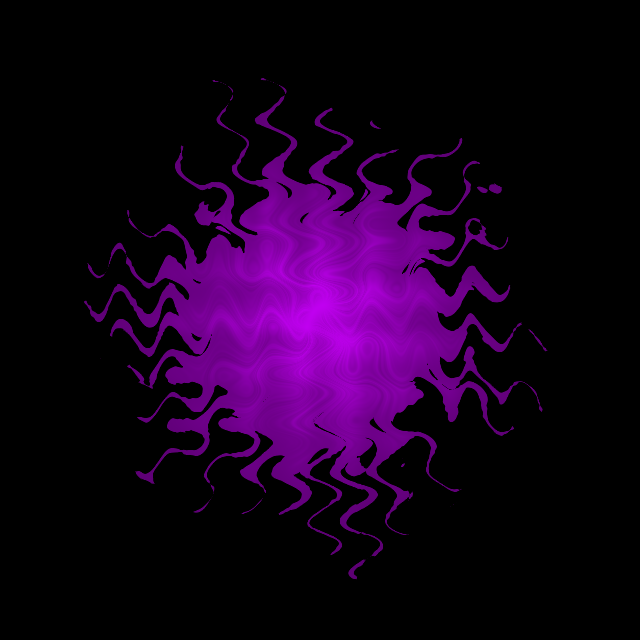
Reproduce this background procedurally as a Shadertoy shader.

```glsl
// A violet burst on black: a ragged glowing disc with chunky rays around it.
// The plane is bent by crossed, leaning waves, which turns straight rays into
// wriggling tendrils; gradient noise adds streaks and frays the outline.

const float TAU = 6.2831853;
const float RAY_COUNT = 26.0;

vec2 hashGradient(vec2 cell) {
    float h = fract(sin(dot(cell, vec2(127.1, 311.7))) * 43758.5);
    return vec2(cos(TAU * h), sin(TAU * h));
}

float gradientNoise(vec2 p) {
    vec2 cell = floor(p), f = fract(p);
    vec2 u = f * f * f * (f * (f * 6.0 - 15.0) + 10.0);
    float a = dot(hashGradient(cell), f);
    float b = dot(hashGradient(cell + vec2(1, 0)), f - vec2(1, 0));
    float c = dot(hashGradient(cell + vec2(0, 1)), f - vec2(0, 1));
    float d = dot(hashGradient(cell + vec2(1, 1)), f - vec2(1, 1));
    return mix(mix(a, b, u.x), mix(c, d, u.x), u.y);
}

// Wave that rises faster than it falls
vec2 leaningWave(vec2 phase) {
    return cos(phase + 0.26 * cos(phase));
}

// Distance to one ray: broad at the disc, narrow at the tip
float rayDistance(vec2 p, float angle, float reach, float halfWidth, float root) {
    vec2 axis = vec2(cos(angle), sin(angle));
    float along = dot(p, axis);
    float across = abs(p.x * axis.y - p.y * axis.x);
    float taper = 1.0 - 0.65 * smoothstep(0.5, reach, along);
    float flare = root * (1.0 - smoothstep(0.33, 0.56, along));
    return max(max(across - halfWidth * taper - flare, along - reach), -along);
}

float burstDistance(vec2 p, vec2 direction) {
    float rim = 0.06 * gradientNoise(direction * 4.0 + 7.3)
              + 0.06 * gradientNoise(direction * 14.0);
    float dist = length(p) - 0.365 - rim;
    for (float i = 0.0; i < RAY_COUNT; i++) {
        // Spacing and reach drift around the circle, with two wider gaps
        float turn = TAU * i / RAY_COUNT;
        float angle = 2.904 - turn + 0.175 * cos(turn - 0.483)
                    + 0.06 * cos(3.0 * (turn - 0.53))
                    - 0.14 * exp(-20.0 * pow(abs(turn - 0.85), 2.0))
                    + 0.19 * exp(-30.0 * pow(abs(turn - 3.38), 2.0));
        float reach = 0.69 + 0.07 * cos(6.0 * turn) + 0.05 * cos(2.0 * turn - 1.45);
        float halfWidth = 0.013 + 0.005 * sin(2.3 * i + 1.2);
        float root = 0.035 + 0.025 * sin(1.7 * i);
        dist = min(dist, rayDistance(p, angle, reach, halfWidth, root));
    }
    // Fray the outline
    return dist + 0.012 * gradientNoise(p * 32.0);
}

void mainImage(out vec4 fragColor, in vec2 fragCoord) {
    vec2 p = (2.0 * fragCoord - iResolution.xy) / min(iResolution.x, iResolution.y);

    // Crossed waves bend the plane
    vec2 wave = leaningWave(40.0 * p.yx - vec2(0.0, 0.34));
    vec2 bent = p + vec2(0.05, -0.046) * wave;
    float radius = length(bent);
    vec2 direction = bent / max(radius, 0.001);

    // Silhouette with a crisp but smooth edge
    float dist = burstDistance(bent, direction);
    float mask = clamp(0.5 - dist / max(0.6 * fwidth(dist), 0.0001), 0.0, 1.0);

    // Central glow with fine radial streaks
    float glow = 0.44 + 0.5 * exp(-pow(3.5 * radius, 1.3));
    float streaks = gradientNoise(direction * 5.0) + 0.6 * gradientNoise(direction * 13.0)
                  + 0.4 * gradientNoise(direction * 31.0);
    glow += 0.12 * streaks * smoothstep(0.01, 0.12, radius)
          * (1.0 - smoothstep(0.28, 0.48, radius));

    fragColor = vec4(vec3(0.8, 0.0, 1.0) * glow * mask, 1.0);
}
```
